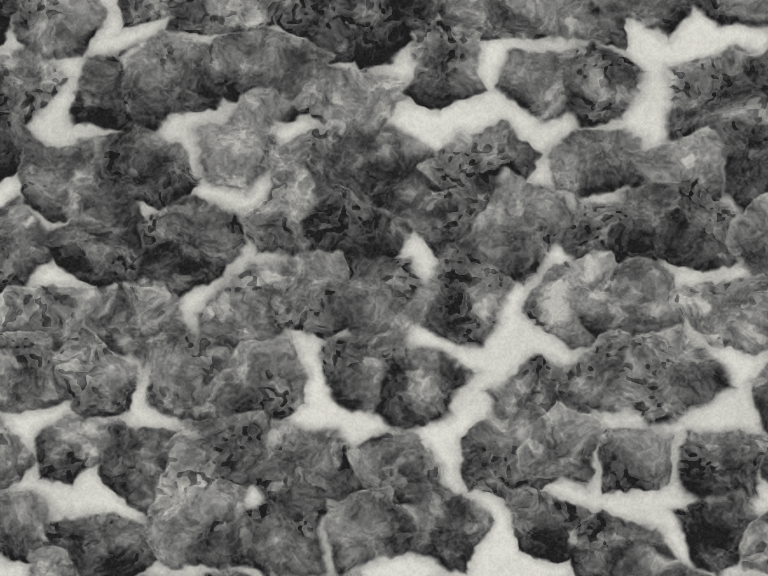
A Shadertoy shader for this texture:

```glsl
// Bed of crushed angular stones on pale mortar, in soft warm monochrome.
// Each jittered cell holds a polygon cut by random half-planes; stones are
// composited row by row, with facets, mottling, pits and film grain.

const float TAU = 6.2831853;

float hash(vec2 p) {
    vec3 a = fract(p.xyx * vec3(0.1031, 0.1030, 0.0973));
    a += dot(a, a.yzx + 33.33);
    return fract((a.x + a.y) * a.z);
}

float noise(vec2 p) {
    vec2 i = floor(p), f = fract(p);
    f = f * f * (3.0 - 2.0 * f);
    return mix(mix(hash(i), hash(i + vec2(1, 0)), f.x),
               mix(hash(i + vec2(0, 1)), hash(i + vec2(1, 1)), f.x), f.y);
}

float fbm(vec2 p) {
    float sum = 0.0, amp = 0.5;
    for (int i = 0; i < 5; i++) {
        sum += amp * noise(p);
        p = mat2(1.6, 1.2, -1.2, 1.6) * p + 7.3;
        amp *= 0.5;
    }
    return sum / 0.97;
}

mat2 rotate(float a) {
    return mat2(cos(a), sin(a), -sin(a), cos(a));
}

// Signed distance to an irregular polygon with six random sides
float stoneShape(vec2 v, vec2 id) {
    float size = mix(0.86, 1.14, hash(id + 3.7));
    float turn = TAU * hash(id + 9.1);
    float d = -1.0;
    for (int i = 0; i < 6; i++) {
        vec2 key = id + 17.0 * float(i + 1);
        float a = turn + (float(i) + 0.8 * hash(key) - 0.4) * TAU / 6.0;
        float reach = size * mix(0.40, 0.68, hash(key + 5.3));
        d = max(d, dot(v, vec2(cos(a), sin(a))) - reach);
    }
    return d;
}

// Brightness of one stone's surface
float stoneTone(vec2 v, vec2 id, float d) {
    vec2 seed = 40.0 * vec2(hash(id + 1.9), hash(id + 6.4));
    vec2 along = rotate(TAU * hash(id + 2.2)) * v;
    float tone = mix(0.26, 0.45, hash(id + 8.8));

    // Broad light from above and a crease between two facets
    tone += 0.10 * v.y;
    float crease = along.y + 0.25 * (hash(id + 4.1) - 0.5) + 0.2 * (noise(along * 4.0 + seed) - 0.5);
    tone += 0.12 * (hash(id + 7.7) - 0.4) * smoothstep(-0.07, 0.07, crease);

    // Cloudy mottling, streaks and fine roughness
    tone += 0.52 * (fbm(v * 2.6 + seed) - 0.5);
    tone += 0.24 * (fbm(along * vec2(2.5, 9.0) + seed) - 0.5);
    tone += 0.13 * (noise(v * 24.0 + seed) - 0.5);

    // Clustered dark pits and pale mineral dust
    float cluster = smoothstep(0.48, 0.68, fbm(v * 2.0 + seed + 11.0));
    tone -= 0.20 * cluster * smoothstep(0.56, 0.74, noise(v * 15.0 + seed));
    tone += 0.16 * smoothstep(0.56, 0.76, fbm(v * 5.0 + seed + 23.0));

    // Dark lower border and a thin worn rim
    tone -= 0.09 * smoothstep(-0.16, -0.02, d) * smoothstep(0.2, -0.35, v.y);
    tone += 0.10 * smoothstep(-0.045, 0.0, d) * hash(id + 5.9);
    return clamp(tone, 0.13, 0.72);
}

void mainImage(out vec4 fragColor, in vec2 fragCoord) {
    vec2 p = fragCoord / iResolution.y;
    vec2 q = p * vec2(6.8, 7.6) + 20.0;
    float pixel = 7.6 / iResolution.y;

    // Ragged outlines come from bending the plane
    vec2 bent = q + 0.16 * (vec2(noise(q * 3.0), noise(q * 3.0 + 31.0)) - 0.5)
                  + 0.05 * (vec2(noise(q * 13.0), noise(q * 13.0 + 57.0)) - 0.5);

    // Pale mortar
    float tone = 0.81 + 0.14 * (fbm(q * 1.7) - 0.5);

    // Stones, overlapping from the top row downward
    vec2 cell = floor(q);
    for (int j = 2; j >= -2; j--) {
        for (int i = -2; i <= 2; i++) {
            vec2 id = cell + vec2(i, j);
            vec2 jitter = vec2(hash(id), hash(id + 71.3)) - 0.5;
            vec2 centre = id + 0.5 + 0.55 * jitter;
            centre.x += 0.5 * mod(id.y, 2.0) - 0.25;
            vec2 v = bent - centre;
            float d = stoneShape(v, id);
            if (d > 0.14) continue;
            tone *= mix(0.86, 1.0, smoothstep(0.0, 0.13, d));
            float soft = pixel + mix(0.012, 0.045, pow(hash(id + 12.6), 3.0));
            float cover = smoothstep(soft, -soft, d);
            if (cover > 0.0) tone = mix(tone, stoneTone(v, id, d), cover);
        }
    }

    // Film grain, then a neutral to warm tint
    tone += 0.06 * (noise(p * 330.0) - 0.5) + 0.03 * (noise(p * 150.0) - 0.5);
    tone = clamp(tone, 0.11, 0.86);
    vec3 tint = mix(vec3(1.0), vec3(1.005, 1.0, 0.965), smoothstep(0.2, 0.8, tone));
    fragColor = vec4(tone * tint, 1.0);
}
```
